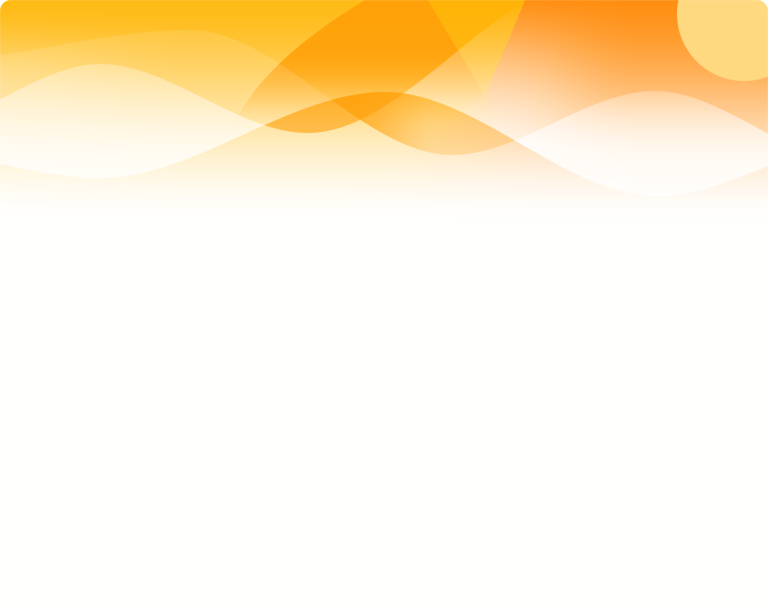
Give the GLSL for this background, as a WebGL 1 fragment shader.

```glsl
precision highp float;
// A warm header that fades into a white page: tinted slanted panels, a pale disc
// and two ribbons. Each ribbon lies between a pair of smooth waves; it is white
// where its own wave is the upper one and amber where the waves have crossed.

uniform vec2 u_resolution;

#define SPAN 768.0          // design units across the canvas width
#define FADE_START -20.0    // depth at which the white fade begins
#define FADE_END 228.0      // depth at which the page is white
#define CORNER 11.0         // radius of the top corners
#define DISC vec3(744.0, 14.0, 67.0)
#define YELLOW vec3(1.0, 0.725, 0.06)
#define ORANGE vec3(1.0, 0.55, 0.05)
#define AMBER vec3(1.0, 0.625, 0.03)
#define GOLD vec3(1.0, 0.69, 0.0)
#define CREAM vec3(1.0, 0.85, 0.5)
#define PAPER vec3(1.0, 1.0, 0.996)

// Antialiased coverage of the side where d is positive.
float edge(float d) {
  float width = 0.8 * SPAN / u_resolution.x;
  return smoothstep(-width, width, d);
}

// Area below one height and above another, with depth growing downward.
float between(float upper, float lower, float depth) {
  return edge(depth - upper) * edge(lower - depth);
}

// Waves: a starting depth plus one smooth swing per half period.
float crestWave(float x) {
  return 130.0 - 66.0 * smoothstep(-90.0, 100.0, x)
    + 69.0 * smoothstep(100.0, 308.0, x)
    - 158.0 * smoothstep(308.0, 600.0, x);
}

float baseWave(float x) {
  return 145.0 + 33.0 * smoothstep(-120.0, 100.0, x)
    - 86.0 * smoothstep(100.0, 385.0, x)
    + 104.0 * smoothstep(385.0, 657.0, x)
    - 56.0 * smoothstep(657.0, 870.0, x);
}

float troughWave(float x) {
  return 65.0 - 35.0 * smoothstep(-100.0, 190.0, x)
    + 125.0 * smoothstep(190.0, 452.0, x)
    - 64.0 * smoothstep(452.0, 655.0, x)
    + 74.0 * smoothstep(655.0, 860.0, x);
}

// Vertical fade with the slanted panels laid over it.
vec3 panels(vec2 p) {
  float soft = max(p.y - 90.0, 0.0) * 1.5 + 0.8 * SPAN / u_resolution.x;
  float right = smoothstep(-soft, soft, p.x - 525.0 + 0.42 * p.y);
  float fade = smoothstep(FADE_START, FADE_END, p.y);
  vec3 color = mix(mix(YELLOW, ORANGE, right), PAPER, fade);

  // Pale haze along the left border.
  float haze = (1.0 - smoothstep(0.0, 190.0, p.x)) * smoothstep(5.0, 80.0, p.y);
  color = mix(color, PAPER, 0.18 * haze);

  float depthTint = 1.0 - smoothstep(45.0, 132.0, p.y);
  float curve = 365.0 - 1.65 * p.y + 0.0048 * p.y * p.y;
  float slant = edge(p.x - 428.0 - 0.6 * p.y);
  float middle = edge(p.x - curve) * (1.0 - slant) * (1.0 - right);
  color = mix(color, AMBER, 0.9 * depthTint * middle);
  return mix(color, GOLD, 0.7 * depthTint * slant * (1.0 - right));
}

// Both ribbons share the base wave as their second border.
vec3 ribbons(vec3 color, vec2 p) {
  float crest = crestWave(p.x);
  float base = baseWave(p.x);
  float trough = troughWave(p.x);

  float crestWhite = clamp(p.y * 0.0046, 0.0, 0.7)
    * (1.0 - smoothstep(500.0, 640.0, p.x));
  color = mix(color, PAPER, crestWhite * between(crest, base, p.y));

  float rightWhite = clamp((p.y - 54.0) * 0.0078, 0.0, 0.75);
  float troughWhite = mix(0.12, rightWhite, smoothstep(400.0, 500.0, p.x));
  color = mix(color, PAPER, troughWhite * between(trough, base, p.y));

  color = mix(color, AMBER, 0.6 * between(base, crest, p.y));
  float troughAmber = mix(0.7, 0.25, smoothstep(350.0, 440.0, p.x));
  return mix(color, AMBER, troughAmber * between(base, trough, p.y));
}

void main() {
  // Depth is measured downward from the top border.
  vec2 p = vec2(gl_FragCoord.x, u_resolution.y - gl_FragCoord.y)
    * SPAN / u_resolution.x;
  vec3 color = ribbons(panels(p), p);
  color = mix(color, CREAM, edge(DISC.z - distance(p, DISC.xy)));

  // Round the two top corners.
  vec2 inset = max(CORNER - vec2(min(p.x, SPAN - p.x), p.y), 0.0);
  color = mix(PAPER, color, edge(CORNER - length(inset)));
  gl_FragColor = vec4(color, 1.0);
}
```
